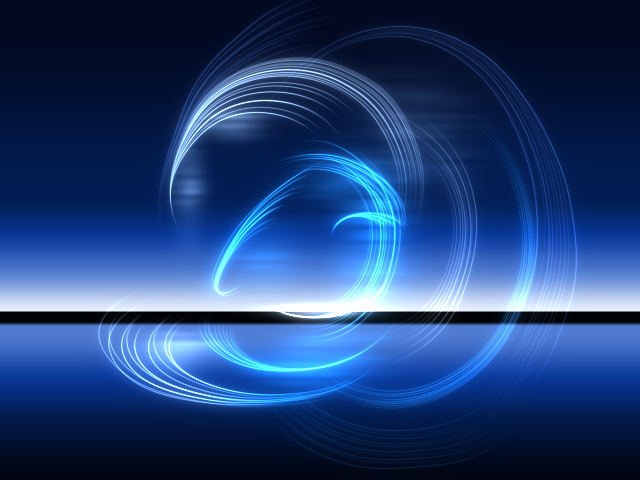
A WebGL 1 fragment shader for this background:

```glsl
precision highp float;

uniform vec2 u_resolution;

#define DEEP vec3(0.004, 0.035, 0.125)
#define NAVY vec3(0.008, 0.115, 0.33)
#define ROYAL vec3(0.03, 0.22, 0.61)
#define AZURE vec3(0.31, 0.48, 0.81)
#define PALE vec3(0.92, 0.95, 1.0)
#define ICE vec3(0.72, 0.86, 1.0)
#define CYAN vec3(0.16, 0.62, 1.0)
#define STRANDS 10
#define STRAND_WIDTH 0.0014
#define HORIZON 0.351
#define SHORE 0.328

const float TAU = 6.28319;

float hash(vec2 p) {
    vec3 q = fract(p.xyx * 0.1031);
    q += dot(q, q.yzx + 33.33);
    return fract((q.x + q.y) * q.z);
}

float noise(vec2 p) {
    vec2 i = floor(p), f = fract(p);
    f = f * f * (3.0 - 2.0 * f);
    vec2 e = vec2(0.0, 1.0);
    return mix(mix(hash(i), hash(i + e.yx), f.x),
               mix(hash(i + e.xy), hash(i + e.yy), f.x), f.y);
}

float glow(vec2 p, vec2 center, vec2 size) {
    vec2 q = (p - center) / size;
    return exp(-dot(q, q));
}

// Sky above a dark shore, water below
vec3 backdrop(float y) {
    vec3 sky = mix(NAVY, DEEP, smoothstep(0.56, 0.96, y));
    sky = mix(ROYAL, sky, smoothstep(0.49, 0.59, y));
    sky = mix(AZURE, sky, smoothstep(0.42, 0.52, y));
    sky = mix(PALE, sky, smoothstep(HORIZON - 0.01, 0.445, y));
    vec3 water = mix(DEEP * 0.6, NAVY, smoothstep(0.0, 0.17, y));
    water = mix(water, ROYAL, smoothstep(0.12, 0.235, y));
    water = mix(water, AZURE, smoothstep(0.2, 0.31, y));
    float edge = max(0.002, 0.8 / u_resolution.y);
    vec3 shore = vec3(0.003, 0.006, 0.015);
    vec3 color = mix(water, shore, smoothstep(SHORE - 4.0 * edge, SHORE + edge, y));
    return mix(color, sky, smoothstep(HORIZON - edge, HORIZON + edge, y));
}

// Elliptic arcs scaled about a pivot; arc = tilt, start angle, end angle
float strands(vec2 p, vec2 center, vec2 radii, vec2 pivot, vec3 arc, vec2 scales) {
    float width = max(STRAND_WIDTH, 0.55 / u_resolution.y);
    float light = 0.0;
    for (int i = 0; i < STRANDS; i++) {
        float n = float(i);
        vec2 seed = center * 91.0 + radii * 57.0 + n * 7.3;
        float h = hash(seed), k = hash(seed + 19.7);
        float s = mix(scales.x, scales.y, (n + h) / float(STRANDS));
        float tilt = arc.x + (k - 0.5) * 0.12;
        float c = cos(tilt), d = sin(tilt);
        vec2 q = p - pivot - s * (center - pivot);
        q = vec2(c * q.x + d * q.y, c * q.y - d * q.x);
        vec2 r = radii * s, u = q / r;
        float len = length(u);
        float dist = abs(len - 1.0) * len / max(length(u / r), 0.001);
        float start = arc.y + 0.35 * (h - 0.5);
        float t = mod(atan(u.y, u.x + 0.00001) - start, TAU);
        t /= (arc.z - arc.y) * (0.8 + 0.2 * k);
        float fade = smoothstep(0.0, 0.25, t) * (1.0 - smoothstep(0.55, 1.0, t));
        float core = exp(-dist * dist / (width * width));
        float halo = 0.13 * exp(-dist / (7.0 * width));
        light += (core + halo) * fade * (0.25 + 0.75 * h * k + 0.3 * k);
    }
    return light;
}

void main() {
    vec2 p = (gl_FragCoord.xy - 0.5 * u_resolution) / u_resolution.y + vec2(0.6667, 0.5);
    vec3 color = backdrop(p.y);

    // Mist drawn out into horizontal streaks
    float streak = 0.3 + 0.8 * noise(p * vec2(5.0, 95.0)) * noise(p * vec2(9.0, 28.0) + 4.0);
    vec3 mist = ICE * (0.5 * glow(p, vec2(0.396, 0.6), vec2(0.03, 0.085))
        + 0.55 * glow(p, vec2(0.49, 0.745), vec2(0.06, 0.035))
        + 0.22 * glow(p, vec2(0.86, 0.73), vec2(0.12, 0.13))
        + 1.1 * glow(p, vec2(0.37, 0.265), vec2(0.075, 0.035)));
    mist += CYAN * (0.6 * glow(p, vec2(0.72, 0.63), vec2(0.1, 0.045))
        + 0.55 * glow(p, vec2(0.78, 0.47), vec2(0.08, 0.13))
        + 0.5 * glow(p, vec2(0.55, 0.47), vec2(0.07, 0.06))
        + 1.2 * glow(p, vec2(0.65, 0.245), vec2(0.11, 0.045)));
    color += mist * streak;
    color += ICE * 0.8 * glow(p, vec2(0.67, 0.352), vec2(0.09, 0.012));

    // Gentle bending of the filaments
    vec2 w = p + 0.012 * (vec2(noise(p * 7.0), noise(p * 7.0 + 31.0)) - 0.5);

    // White crescent, pinched at its lower tip
    vec2 ring = vec2(0.608, 0.618), tip = vec2(0.361, 0.535);
    color += ICE * 0.8 * strands(w, ring, vec2(0.252), tip, vec3(0.0, 0.65, 3.65), vec2(0.68, 1.0));
    color += ICE * 0.5 * strands(w, ring, vec2(0.252), tip, vec3(0.0, -0.35, 3.5), vec2(0.93, 1.05));

    // Wide faint loops
    vec2 hub = vec2(0.833, 0.497);
    color += AZURE * 0.3 * strands(w, hub, vec2(0.356, 0.441), vec2(0.65, 0.8), vec3(0.0, -1.1, 2.7), vec2(0.86, 1.02));
    color += CYAN * 0.36 * strands(w, vec2(0.816, 0.497), vec2(0.292, 0.33), hub, vec3(0.0, -2.2, 1.3), vec2(0.93, 1.04));
    color += AZURE * 0.3 * strands(w, vec2(0.747, 0.566), vec2(0.41), tip, vec3(0.0, 1.7, 3.2), vec2(0.85, 1.15));
    color += ICE * 0.22 * strands(w, vec2(0.764, 0.514), vec2(0.208, 0.243), hub, vec3(0.0, -1.4, 1.4), vec2(0.8, 1.2));
    color += CYAN * 0.18 * strands(w, vec2(0.833, 0.253), vec2(0.295, 0.21), hub, vec3(0.0, 3.5, 5.9), vec2(0.85, 1.05));

    // Inner swirl with its cap and hook
    vec2 eye = vec2(0.642, 0.505);
    color += CYAN * 0.7 * strands(w, eye, vec2(0.148, 0.168), eye, vec3(0.0, -1.7, 1.6), vec2(0.85, 1.3));
    color += CYAN * 0.8 * strands(w, vec2(0.66, 0.549), vec2(0.165, 0.118), eye, vec3(-0.15, 0.0, 2.2), vec2(0.85, 1.12));
    color += CYAN * 0.65 * strands(w, vec2(0.764, 0.505), vec2(0.07, 0.045), vec2(0.7, 0.53), vec3(0.0, 0.2, 3.2), vec2(0.7, 1.2));

    // Slanted lens
    color += CYAN * 0.85 * strands(w, vec2(0.564, 0.517), vec2(0.165, 0.05), vec2(0.453, 0.401), vec3(0.83, 0.1, 4.3), vec2(0.5, 1.1));

    // Splash on the horizon and bowls in the water
    color += ICE * 0.8 * strands(w, vec2(0.651, 0.436), vec2(0.148, 0.095), vec2(0.6, 0.345), vec3(0.0, -2.1, 0.1), vec2(0.75, 1.1));
    color += mix(ICE, CYAN, smoothstep(0.35, 0.6, p.x)) * 0.85
        * strands(w, vec2(0.521, 0.297), vec2(0.304, 0.142), vec2(0.694, 0.236), vec3(0.0, 2.5, 6.0), vec2(0.68, 1.04));
    color += CYAN * 0.75 * strands(w, vec2(0.625, 0.332), vec2(0.182, 0.1), vec2(0.64, 0.24), vec3(0.08, 2.9, 6.1), vec2(0.75, 1.15));

    gl_FragColor = vec4(min(color, 1.0), 1.0);
}
```
